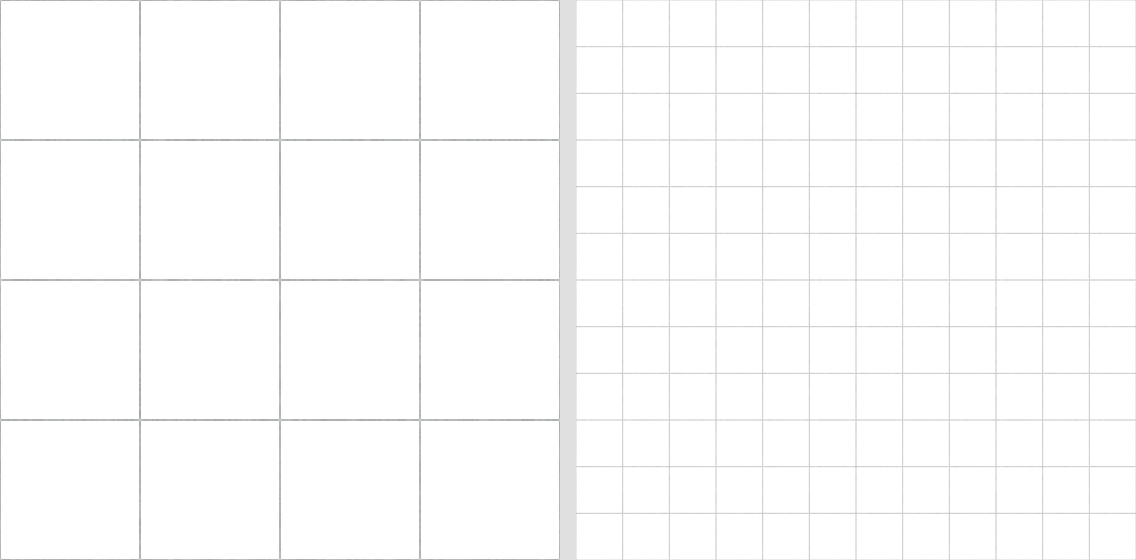
Left, the tile; right, the same tile 3 across and 3 down.
A Shadertoy shader for this pattern:

```glsl
float hash(vec2 p) {
    vec3 q = fract(p.xyx * vec3(0.1031, 0.1030, 0.0973));
    q += dot(q, q.yzx + 33.33);
    return fract((q.x + q.y) * q.z);
}

// Value noise that wraps after the given number of lattice cells
float wrappedNoise(vec2 p, float period) {
    vec2 cell = floor(p), f = fract(p);
    f = f * f * (3.0 - 2.0 * f);
    vec2 a = mod(cell, period), b = mod(cell + 1.0, period);
    return mix(mix(hash(a), hash(vec2(b.x, a.y)), f.x),
               mix(hash(vec2(a.x, b.y)), hash(b), f.x), f.y);
}

float roundedBox(vec2 p, vec2 halfSize, float radius) {
    vec2 q = abs(p) - halfSize + radius;
    return length(max(q, 0.0)) + min(max(q.x, q.y), 0.0) - radius;
}

void mainImage(out vec4 fragColor, in vec2 fragCoord) {
    vec2 uv = fragCoord / iResolution.xy;
    vec2 tile = fract(uv * 4.0) - 0.5;
    float pixel = 4.0 / min(iResolution.x, iResolution.y);

    // Square tiles with slightly softened corners
    float edge = roundedBox(tile, vec2(0.4925), 0.008);
    float grout = smoothstep(-0.5 * pixel, 0.5 * pixel, edge);

    // Grainy grout with slow drifts in tone
    float grain = wrappedNoise(uv * 256.0, 256.0);
    float drift = wrappedNoise(uv * 32.0, 32.0);
    vec3 groutColor = mix(vec3(0.64, 0.655, 0.655), vec3(0.77, 0.78, 0.78),
                          0.6 * grain + 0.4 * drift);

    // Paler grout where the joints cross
    float crossing = 1.0 - smoothstep(0.006, 0.022, length(0.5 - abs(tile)));
    groutColor = mix(groutColor, vec3(0.80, 0.81, 0.81), 0.7 * crossing);

    fragColor = vec4(mix(vec3(1.0), groutColor, grout), 1.0);
}
```
